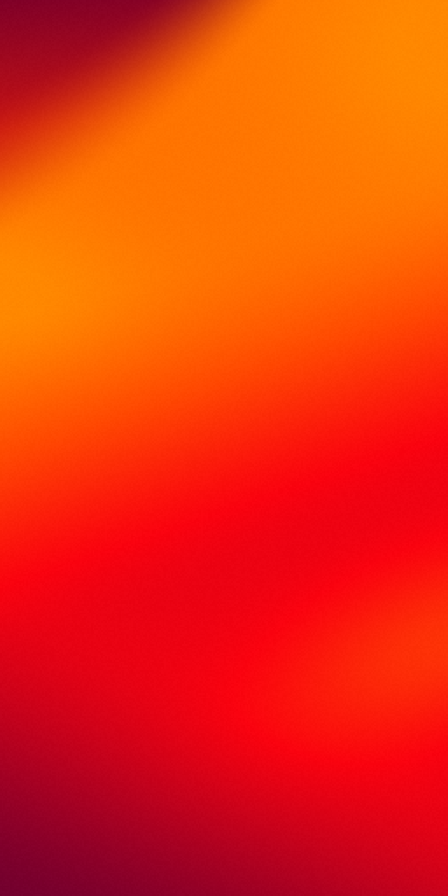
Reproduce this background procedurally as a Shadertoy shader.

```glsl
#define BAND_TILT 0.17
#define FLOOR_TILT 0.22
#define MID_HEAT 0.44
#define BAND_HEAT 0.48
#define FLOOR_COOLING 0.45
#define EMBER_HEAT 0.23
#define LIGHT_HEAT 0.09
#define CORNER_SIZE vec2(0.612, 0.26)
#define GRAIN_CELLS 512.0
#define GRAIN_AMOUNT 0.014

const vec3 MAROON = vec3(0.45, 0.0, 0.18);
const vec3 RED = vec3(0.98, 0.01, 0.06);
const vec3 VERMILION = vec3(1.0, 0.28, 0.005);
const vec3 AMBER = vec3(1.0, 0.53, 0.0);
const vec3 WINE = vec3(0.5, 0.0, 0.155);
const vec3 RUST = vec3(0.78, 0.07, 0.075);

float hash(vec2 cell) {
    vec3 q = fract(vec3(cell.xyx) * 0.1031);
    q += dot(q, q.yzx + 33.33);
    return fract((q.x + q.y) * q.z);
}

float glow(vec2 offset, vec2 radius) {
    vec2 q = offset / radius;
    return exp(-dot(q, q));
}

vec3 heatColor(float heat) {
    vec3 color = mix(MAROON, RED, clamp(heat * 2.0, 0.0, 1.0));
    color = mix(color, VERMILION, clamp(heat * 4.0 - 2.0, 0.0, 1.0));
    return mix(color, AMBER, clamp(heat * 4.0 - 3.0, 0.0, 1.0));
}

// x runs right, y runs down from the top edge
float heatField(vec2 p) {
    // Broad orange band above, cooling floor below
    float band = 1.0 - smoothstep(0.352, 0.742, p.y + BAND_TILT * p.x);
    float cooling = smoothstep(0.651, 1.03, p.y - FLOOR_TILT * p.x);
    float heat = MID_HEAT + BAND_HEAT * band - FLOOR_COOLING * cooling;

    // Slanted ember at the right edge
    float ridge = 0.716 + 0.156 * (1.0 - p.x);
    heat += EMBER_HEAT * glow(vec2(p.x - 1.0, p.y - ridge), vec2(0.42, 0.104));

    // Amber lights at both ends of the band
    heat += LIGHT_HEAT * glow(p - vec2(0.0, 0.326), vec2(0.3, 0.09));
    heat += LIGHT_HEAT * glow(p - vec2(1.0, 0.05), vec2(0.35, 0.15));
    return heat;
}

void mainImage(out vec4 fragColor, in vec2 fragCoord) {
    vec2 p = fragCoord / iResolution.xy;
    p.y = 1.0 - p.y;
    vec3 color = heatColor(heatField(p));

    // Shaded top left corner, sharper towards the right
    vec2 q = p / CORNER_SIZE;
    float reach = q.x + q.y - 0.3 * q.x * q.y;
    float lit = smoothstep(0.4 + 0.35 * min(p.x, 1.0), 1.05, reach);
    vec3 shade = mix(WINE, RUST, clamp(p.y / 0.145 + 0.3 * p.x, 0.0, 1.0));
    color = mix(shade, color, lit);

    // Fine grain
    vec2 cell = floor(fragCoord / iResolution.y * GRAIN_CELLS);
    color += GRAIN_AMOUNT * (hash(cell) - 0.5);
    fragColor = vec4(clamp(color, 0.0, 1.0), 1.0);
}
```
